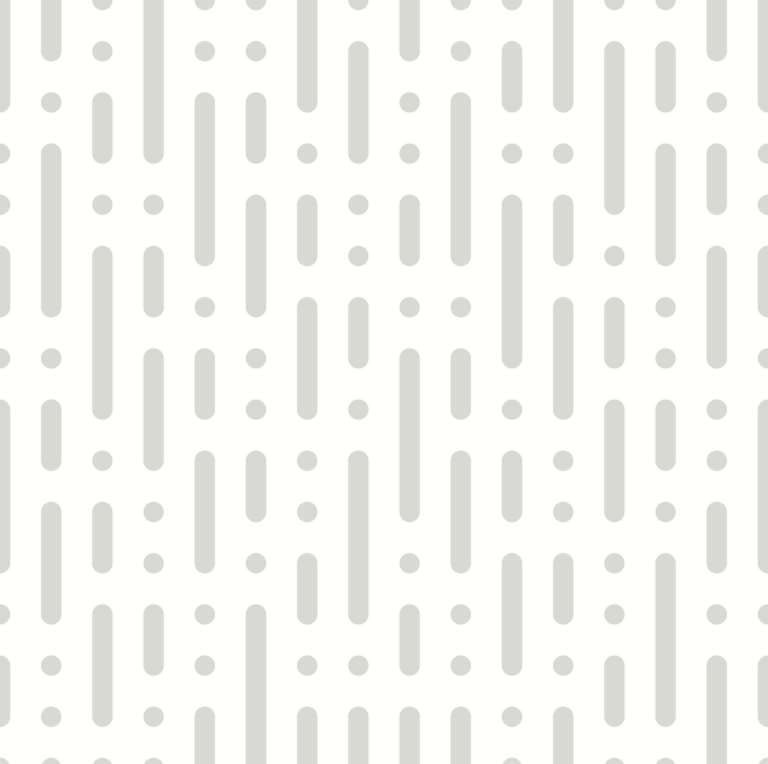
This pattern is drawn by a WebGL 1 fragment shader. Its source:

```glsl
precision highp float;

// Columns of round-ended dashes and dots on a 15-cell grid.
// Every column carries the same 15-cell run of dashes, slid down by a
// whole number of cells, and each dash is a capsule distance.

uniform vec2 u_resolution;

const float CELLS = 15.0;

// Distance from p to the vertical spine from cell "first" to cell "last".
float dash(vec2 p, float first, float last) {
    return length(vec2(p.x, p.y - clamp(p.y, first, last)));
}

// Cells each column slides: alternately up five and down two,
// with a single up-two step halfway across.
float columnShift(float column) {
    return 8.0 - 5.0 * ceil(column * 0.5) + 2.0 * floor(column * 0.5)
         - 4.0 * step(7.5, column);
}

// Dash run within one column: 4, 1, 2, 3, 1, 1, 2, 1 cells long.
float dashRun(vec2 p) {
    float d = dash(p, 0.0, 3.0);
    d = min(d, dash(p, 4.0, 4.0));
    d = min(d, dash(p, 5.0, 6.0));
    d = min(d, dash(p, 7.0, 9.0));
    d = min(d, dash(p, 10.0, 10.0));
    d = min(d, dash(p, 11.0, 11.0));
    d = min(d, dash(p, 12.0, 13.0));
    return min(d, dash(p, 14.0, 14.0));
}

void main() {
    // Grid coordinates, with rows counted down from the top edge.
    float pixel = CELLS / u_resolution.x;
    vec2 grid = vec2(gl_FragCoord.x, u_resolution.y - gl_FragCoord.y) * pixel;

    // Place the point in its column and in the wrapped dash run.
    float column = floor(grid.x + 0.5);
    float along = mod(grid.y - columnShift(column) + 0.5, CELLS) - 0.5;
    float edge = dashRun(vec2(grid.x - column, along)) - 0.2;

    // Warm grey dashes on near-white paper.
    float ink = 1.0 - smoothstep(-pixel, pixel, edge);
    vec3 color = mix(vec3(1.0, 1.0, 0.993), vec3(0.852, 0.852, 0.827), ink);
    gl_FragColor = vec4(color, 1.0);
}
```
